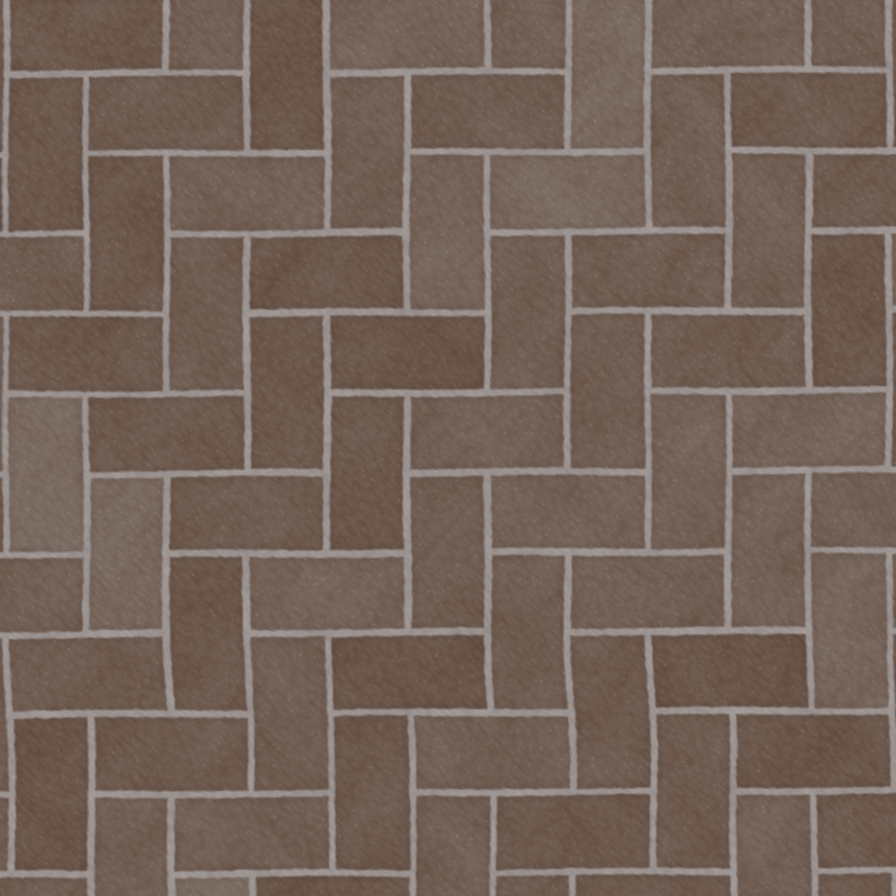
This texture is drawn by a three.js fragment shader. Its source:

```glsl
// Herringbone paving of 2:1 brown clay bricks with pale, slightly uneven mortar.
// Each grid cell finds its brick from (column - row) mod 4; a box distance cuts
// the joints, while cellular noise and layered sines give grain and mottling.

varying vec2 vUv;

const vec2 GRID_COUNT = vec2(11.16, 11.19);    // half-brick cells across, down
const vec2 GRID_ORIGIN = vec2(0.0065, -0.0065);
const float JOINT_HALF = 0.043;                // in cells
const float JOINT_SOFT = 0.024;

const vec3 CLAY_DARK = vec3(0.390, 0.298, 0.247);
const vec3 CLAY_PALE = vec3(0.490, 0.430, 0.395);
const vec3 MORTAR = vec3(0.605, 0.575, 0.565);

float hash(vec2 p) {
  return fract(sin(dot(p, vec2(127.1, 311.7))) * 43758.55);
}

vec2 hash2(vec2 p) {
  return vec2(hash(p), hash(p + 37.3));
}

// Distance to the nearest scattered point
float cellular(vec2 p) {
  vec2 cell = floor(p);
  vec2 f = fract(p);
  float nearest = 4.0;
  for (int y = -1; y <= 1; y++) {
    for (int x = -1; x <= 1; x++) {
      vec2 o = vec2(float(x), float(y));
      vec2 d = o + hash2(cell + o) - f;
      nearest = min(nearest, dot(d, d));
    }
  }
  return sqrt(nearest);
}

// Soft blotches, about -1 to 1
float mottle(vec2 p) {
  float sum = 0.0;
  float amp = 0.5;
  for (int i = 0; i < 4; i++) {
    p += 0.7 * sin(p.yx * 1.3 + float(i) * 2.1);
    sum += amp * sin(p.x) * sin(p.y + 1.7);
    p = mat2(1.4, 1.1, -1.1, 1.4) * p;
    amp *= 0.65;
  }
  return sum;
}

// Grain stretched along the falling diagonal
float grain(vec2 p, float scale) {
  vec2 along = vec2(p.x + p.y, p.y - p.x) * 0.7071;
  return 0.48 - cellular(along * vec2(0.5, 1.0) * scale);
}

// Hand-laid drift of the rows and columns; p runs down from the top
vec2 layingDrift(vec2 p) {
  vec2 drift = vec2(0.006 * smoothstep(0.7, 0.85, p.y), -0.005 * p.x);
  return drift + 0.0009 * sin(p.yx * vec2(23.0, 19.0) + p * 11.0);
}

// Brick holding grid point g: xy = position inside it, zw = its size
vec4 herringbone(vec2 g, out vec2 brickId) {
  vec2 cell = floor(g);
  float k = mod(cell.x - cell.y, 4.0);
  bool lying = k < 1.5;
  vec2 start = vec2(0.0);
  if (k > 0.5 && lying) start.x = 1.0;
  if (k > 1.5 && k < 2.5) start.y = 1.0;
  brickId = cell - start;
  return vec4(fract(g) + start, lying ? vec2(2.0, 1.0) : vec2(1.0, 2.0));
}

// Depth inside a box, with lightly rounded corners
float insetDepth(vec2 p, vec2 size, float radius) {
  vec2 q = abs(p - 0.5 * size) - 0.5 * size + radius;
  return radius - length(max(q, 0.0)) - min(max(q.x, q.y), 0.0);
}

vec3 clay(vec2 p, vec2 id, float depth) {
  float tone = 0.19 + 0.34 * hash(id) + 0.36 * pow(hash(id + 9.7), 6.0);
  tone += 0.20 * mottle(p * 34.0 + 20.0 * hash2(id));
  tone += 0.34 * grain(p, 150.0) + 0.22 * grain(p + 3.1, 260.0);
  tone += 0.10 * exp(-6.0 * dot(p - vec2(0.78, 0.36), p - vec2(0.78, 0.36)));
  vec3 color = mix(CLAY_DARK, CLAY_PALE, tone);
  // Sparse pale grit and a darker rim beside the joint
  float grit = 1.0 - smoothstep(0.05, 0.2, cellular(p * 85.0 + 5.0));
  color += 0.035 * grit * step(0.5, hash(floor(p * 85.0)));
  return color * (0.95 + 0.05 * smoothstep(0.05, 0.15, depth));
}

void main() {
  vec2 p = vec2(vUv.x, 1.0 - vUv.y);
  vec2 g = (p - GRID_ORIGIN - layingDrift(p)) * GRID_COUNT;

  vec2 id;
  vec4 brick = herringbone(g, id);
  float depth = insetDepth(brick.xy, brick.zw, 0.06);

  // Uneven joint edge, a little different for each brick
  float halfWidth = JOINT_HALF + 0.014 * (hash(id + 4.2) - 0.5);
  float rough = 0.008 * mottle(p * 120.0) + 0.016 * grain(p, 130.0);
  float face = smoothstep(-JOINT_SOFT, JOINT_SOFT, depth - halfWidth + rough);

  vec3 mortar = MORTAR + 0.025 * mottle(p * 40.0) + 0.05 * grain(p, 170.0);
  gl_FragColor = vec4(mix(mortar, clay(p, id, depth), face), 1.0);
}
```
